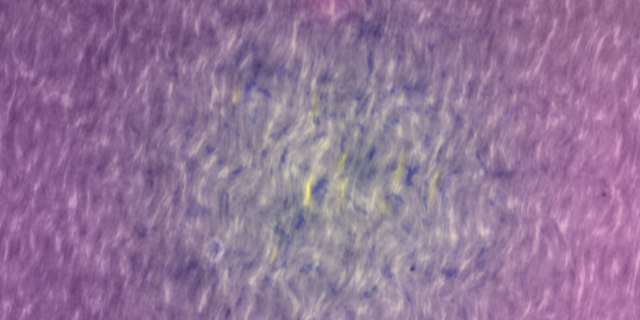
This texture is drawn by a Shadertoy shader. Its source:

```glsl
// Stained fibrous tissue under a microscope: violet edges, pale mottled centre.
#define FIBRE_SCALE vec2(30.0, 12.0)
#define FIBRE_LEAN 0.22
#define FIBRE_GAIN 0.17
#define MOTTLE_GAIN 0.11
#define WARP 0.035
#define GLOW_CENTRE vec2(1.06, 0.40)
#define GLOW_RADII vec2(0.60, 0.57)
#define GRAIN_GAIN 0.035
#define VIOLET vec3(0.485, 0.335, 0.515)
#define PINK vec3(0.675, 0.445, 0.645)
#define PALE vec3(0.590, 0.555, 0.645)
#define YELLOW vec3(0.13, 0.12, -0.10)

// Soft dark clusters: centre and radius.
const vec3 CLUSTERS[10] = vec3[](
    vec3(1.13, 0.505, 0.055), vec3(0.90, 0.31, 0.085),
    vec3(0.81, 0.78, 0.065), vec3(1.15, 0.90, 0.070),
    vec3(1.30, 0.74, 0.050), vec3(1.02, 0.76, 0.022),
    vec3(1.12, 0.71, 0.050), vec3(0.59, 0.15, 0.050),
    vec3(1.03, 0.09, 0.045), vec3(0.78, 0.18, 0.020));

// Upright bright strands: centre and half length.
const vec3 STRANDS[9] = vec3[](
    vec3(1.077, 0.41, 0.050), vec3(1.065, 0.51, 0.035),
    vec3(1.245, 0.48, 0.055), vec3(1.370, 0.40, 0.060),
    vec3(0.977, 0.40, 0.040), vec3(0.985, 0.67, 0.045),
    vec3(0.860, 0.22, 0.035), vec3(0.755, 0.70, 0.035),
    vec3(1.200, 0.35, 0.030));

vec2 hashGradient(vec2 cell) {
    vec3 h = fract(cell.xyx * vec3(0.1031, 0.1030, 0.0973));
    h += dot(h, h.yzx + 33.33);
    float angle = 6.2832 * fract((h.x + h.y) * h.z);
    return vec2(cos(angle), sin(angle));
}

float gradientNoise(vec2 p) {
    vec2 i = floor(p), f = p - i;
    vec2 u = f * f * f * (f * (f * 6.0 - 15.0) + 10.0);
    vec2 e = vec2(1.0, 0.0);
    float a = dot(hashGradient(i), f);
    float b = dot(hashGradient(i + e), f - e);
    float c = dot(hashGradient(i + e.yx), f - e.yx);
    float d = dot(hashGradient(i + 1.0), f - 1.0);
    return mix(mix(a, b, u.x), mix(c, d, u.x), u.y);
}

float fbm(vec2 p) {
    float sum = 0.0, gain = 1.0;
    for (int i = 0; i < 3; i++) {
        sum += gain * gradientNoise(p);
        p = mat2(1.8, 0.5, -0.5, 1.8) * p + 7.3;
        gain *= 0.55;
    }
    return sum;
}

float blob(vec2 d, vec2 radii) {
    d /= radii;
    return exp(-dot(d, d));
}

// Stretched noise leaning along the fibres.
float fibres(vec2 p) {
    p.x -= FIBRE_LEAN * p.y;
    vec2 q = p * FIBRE_SCALE;
    return gradientNoise(q) + 0.6 * gradientNoise(q * 1.9 + 19.0)
         + 0.3 * gradientNoise(q * 3.7 + 41.0);
}

// Broad illumination and stain.
vec3 stain(vec2 p, float centre) {
    vec3 col = mix(VIOLET, PINK, smoothstep(1.15, 1.85, p.x));
    col += vec3(0.08, 0.045, 0.07) * blob(p - vec2(0.0, 0.25), vec2(0.45, 0.5));
    col -= vec3(0.07, 0.02, 0.06) * smoothstep(0.45, 1.0, p.y) * smoothstep(1.2, 1.8, p.x);
    col = mix(col, PALE, centre);
    col += vec3(0.05, 0.04, 0.04) * blob(p - vec2(1.25, 0.0), vec2(0.55, 0.25));
    col += vec3(0.02, 0.035, -0.035) * blob(p - vec2(1.02, 0.42), vec2(0.3, 0.32));
    col += vec3(0.09, 0.0, 0.03) * blob(p - vec2(1.03, 1.0), vec2(0.10, 0.08));
    return col;
}

void mainImage(out vec4 fragColor, in vec2 fragCoord) {
    vec2 p = fragCoord / iResolution.y;
    p.x *= 2.0 * iResolution.y / iResolution.x;
    vec2 bend = vec2(gradientNoise(p * 6.0), gradientNoise(p * 6.0 + 31.0));
    vec2 w = p + WARP * bend;

    vec2 g = (w - GLOW_CENTRE) / GLOW_RADII;
    float centre = exp(-pow(dot(g, g), 1.4));
    vec3 col = stain(p, centre);

    // Cloudy tone, then fibres with warm crests and violet hollows.
    col += 0.07 * fbm(w * 5.0 + 3.0) * vec3(1.0, 0.9, 0.8);
    float fibre = fibres(w);
    float crest = smoothstep(0.12, 0.75, fibre);
    col += FIBRE_GAIN * fibre * mix(vec3(0.75, 0.70, 0.68), vec3(0.85, 0.85, 0.5), centre);
    col += crest * mix(vec3(0.09, 0.09, 0.07), vec3(0.08, 0.09, 0.01), centre);

    // Rounded cells appear as blue hollows in the pale zone.
    float mottle = fbm(w * vec2(23.0, 16.0) + 57.0);
    col += MOTTLE_GAIN * mottle * mix(vec3(0.45), vec3(1.1, 1.0, 0.4), centre);
    col -= centre * smoothstep(0.15, 0.65, -mottle) * vec3(0.10, 0.08, 0.0);

    for (int i = 0; i < CLUSTERS.length(); i++) {
        vec3 s = CLUSTERS[i];
        col -= vec3(0.13, 0.11, 0.065) * blob(w - s.xy, vec2(s.z));
    }
    for (int i = 0; i < STRANDS.length(); i++) {
        vec3 s = STRANDS[i];
        vec2 d = w - s.xy;
        d.x -= FIBRE_LEAN * d.y;
        col += YELLOW * blob(d, vec2(0.014, s.z)) * (0.8 + fibre);
        col -= vec3(0.07, 0.06, 0.0) * blob(d - vec2(0.03, 0.0), vec2(0.014, s.z));
    }

    // Pale cell ring, two light flecks and two dark specks.
    vec2 r = p - vec2(0.669, 0.219);
    float ring = abs(length(r * vec2(1.0, 0.8)) - 0.026 - 0.005 * bend.x);
    col += vec3(0.17, 0.17, 0.14) * exp(-pow(ring / 0.008, 2.0)) * (0.7 + 9.0 * r.x);
    col -= vec3(0.07, 0.05, 0.0) * blob(r, vec2(0.018));
    col += 0.16 * blob(p - vec2(0.438, 0.44), vec2(0.012, 0.022));
    col += 0.14 * blob(p - vec2(0.463, 0.30), vec2(0.014, 0.018));
    col -= 0.20 * blob(p - vec2(1.888, 0.393), vec2(0.008));
    col -= 0.20 * blob(p - vec2(1.289, 0.159), vec2(0.008));

    col += GRAIN_GAIN * gradientNoise(p * vec2(110.0, 75.0));
    fragColor = vec4(clamp(col, 0.0, 1.0), 1.0);
}
```
